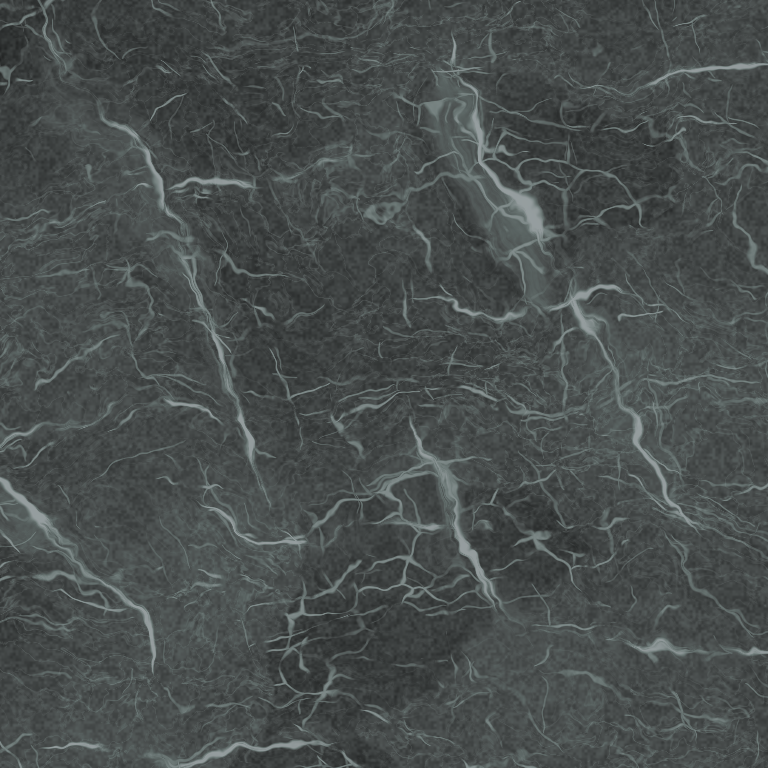
Reproduce this texture procedurally as a Shadertoy shader.

```glsl
// Dark green-grey marble with steep pale veins, level veins, fine sprigs and cracked dark blocks.

const float GROUND_TONE = 0.278;
const float SHEET_TONE = 0.40;
const float PALE_TONE = 0.66;
const float BLOCK_DEPTH = 0.055;
const float GRAIN = 0.085;
const vec3 SLATE_TINT = vec3(0.94, 1.0, 0.995);
const vec3 GREEN_TINT = vec3(0.90, 1.0, 0.985);
const vec3 PALE_TINT = vec3(0.95, 1.0, 1.01);
const vec2 STEEP = vec2(0.48, -0.877);
const vec2 STEEP_SIDE = vec2(-0.877, -0.48);

float hash(vec2 p) {
    vec3 q = fract(p.xyx * 0.1031);
    q += dot(q, q.yzx + 33.33);
    return fract((q.x + q.y) * q.z);
}

vec2 hash2(vec2 p) { return vec2(hash(p), hash(p + vec2(17.3, 59.1))); }

float noise(vec2 p) {
    vec2 i = floor(p), f = fract(p);
    f = f * f * (3.0 - 2.0 * f);
    return mix(mix(hash(i), hash(i + vec2(1, 0)), f.x),
               mix(hash(i + vec2(0, 1)), hash(i + vec2(1, 1)), f.x), f.y);
}

float fbm(vec2 p) {
    float sum = 0.0, amp = 0.5;
    for (int i = 0; i < 5; i++) {
        sum += amp * noise(p);
        p = mat2(1.6, 1.2, -1.2, 1.6) * p + 11.7;
        amp *= 0.5;
    }
    return sum / 0.969;
}

// Tapered stroke: x = sharp core, y = soft halo
vec2 stroke(vec2 p, vec2 centre, vec2 dir, float halfLength, float width, float soft) {
    vec2 d = p - centre;
    float along = dot(d, dir) / halfLength;
    float across = abs(dot(d, vec2(-dir.y, dir.x)));
    float taper = max(0.0, 1.0 - along * along);
    float w = width * taper;
    float core = 1.0 - smoothstep(w * 0.3, w + soft, across);
    return vec2(core * smoothstep(0.0, 0.2, taper), exp(-across / (width * 2.5)) * taper);
}

// Broken blocks: x = distance to the border, y = random shade
vec2 blocks(vec2 p) {
    vec2 base = floor(p);
    float near = 9.0, second = 9.0, shade = 0.0;
    for (int k = 0; k < 9; k++) {
        vec2 id = base + vec2(k % 3 - 1, k / 3 - 1);
        float d = length(id + hash2(id) - p);
        if (d < near) { second = near; near = d; shade = hash(id + 83.0); }
        else second = min(second, d);
    }
    return vec2(second - near, shade);
}

// Clustered short veins on a jittered grid
float sprigs(vec2 p, float scale, float heading, float spread, float width, float density, float soft) {
    vec2 g = p * scale, base = floor(g);
    float best = 0.0;
    for (int k = 0; k < 9; k++) {
        vec2 id = base + vec2(k % 3 - 1, k / 3 - 1);
        vec2 place = hash2(id + scale), kind = hash2(id + scale * 3.0 + 71.0);
        if (kind.x > 2.0 * density * noise(id * 0.35 + scale)) continue;
        float angle = heading + spread * (kind.y - 0.5);
        float strength = 0.4 + 0.6 * fract(kind.x * 37.0);
        best = max(best, strength * stroke(g, id + place, vec2(cos(angle), sin(angle)),
            mix(0.35, 0.95, fract(kind.y * 23.0)), width * scale, soft * scale).x);
    }
    return best;
}

void mainImage(out vec4 fragColor, in vec2 fragCoord) {
    vec2 p = fragCoord / iResolution.y;
    float soft = max(0.0012, 1.0 / iResolution.y);

    // Bent and jagged space
    vec2 bend = vec2(fbm(p * 5.0), fbm(p * 5.0 + 31.0)) - 0.5;
    vec2 jag = vec2(noise(p * 38.0), noise(p * 38.0 + 9.0)) - 0.5;
    vec2 nick = vec2(noise(p * 110.0), noise(p * 110.0 + 5.0)) - 0.5;
    vec2 q = p + bend * 0.14 + jag * 0.012 + nick * 0.004;
    float fibre = fbm(vec2(dot(q, STEEP) * 14.0, dot(q, STEEP_SIDE) * 110.0));
    float levelFibre = fbm(q * vec2(16.0, 95.0) + 3.0);

    // Ground, dark blocks and grain
    vec2 block = blocks(q * 3.2 + 4.0);
    float dark = smoothstep(0.55, 0.8, block.y) * smoothstep(0.0, 0.06, block.x);
    float tone = GROUND_TONE + 0.16 * (fbm(p * 3.5 + 7.0) - 0.5) - BLOCK_DEPTH * dark;
    tone += GRAIN * (noise(p * 270.0) - 0.5) + 0.6 * GRAIN * (noise(q * 120.0) - 0.5);

    // Fine wisps
    float cloud = smoothstep(0.3, 0.7, fbm(p * 6.0 + 19.0));
    float wisp = 1.0 - smoothstep(0.0, 0.035, abs(fbm(q * vec2(16.0, 30.0)) - 0.5));
    float hair = 1.0 - smoothstep(0.0, 0.05, abs(fbm(q * vec2(48.0, 62.0) + 40.0) - 0.5));
    tone += (0.09 * wisp + 0.06 * hair) * (0.25 + 0.75 * cloud) * (1.0 - 0.5 * dark);

    // Steep main veins with green sheets at their sides
    float core = 0.0, halo = 0.0, sheet = 0.0;
    for (int i = 0; i < 4; i++) {
        float row = float(i / 2), column = float(i % 2);
        vec2 centre = vec2(0.22 + 0.52 * column, 0.65) - row * vec2(0.12, 0.36);
        float reach = mix(0.40, 0.19, row);
        vec2 vein = stroke(q, centre, STEEP, reach, 0.010, soft);
        core = max(core, vein.x * smoothstep(0.36, 0.62, fibre));
        halo = max(halo, vein.y);
        vec2 side = centre - STEEP * reach * 0.35 + STEEP_SIDE * 0.03;
        sheet = max(sheet, fract(0.35 + 0.618 * float(i))
            * stroke(q, side, STEEP, reach * 0.45, 0.045, 0.008).x);
    }

    // Level veins
    for (int i = 0; i < 7; i++) {
        float n = float(i), tilt = 0.35 * (hash(vec2(n, 5.0)) - 0.35);
        vec2 centre = vec2(fract(0.25 + 0.618 * n), 0.03 + 0.145 * n);
        vec2 vein = stroke(q, centre, vec2(cos(tilt), sin(tilt)), 0.21, 0.0055, soft);
        core = max(core, vein.x * smoothstep(0.36, 0.6, levelFibre));
        halo = max(halo, vein.y * 0.7);
    }

    // Sprigs and cracks
    float twig = sprigs(q, 6.0, 0.1, 0.8, 0.0032, 0.5, soft);
    twig = max(twig, sprigs(q, 13.0, 0.05, 1.0, 0.0018, 0.55, soft));
    twig = max(twig, sprigs(q, 9.0, -1.05, 0.9, 0.0024, 0.45, soft));
    twig = max(twig, 0.7 * sprigs(q, 24.0, -0.6, 2.6, 0.0012, 0.5, soft));
    twig *= smoothstep(0.3, 0.58, fbm(q * 36.0 + 2.0));
    float crack = 1.0 - smoothstep(0.02, 0.11, blocks(q * vec2(17.0, 22.0)).x);
    crack *= max(dark, halo) * smoothstep(0.42, 0.66, fbm(q * 13.0 + 50.0));

    // Layering and colour
    tone = mix(tone, SHEET_TONE + 0.28 * (fibre - 0.5), 0.75 * sheet);
    tone = mix(tone, SHEET_TONE, halo * (0.2 + 0.6 * smoothstep(0.35, 0.65, fibre)));
    tone = mix(tone, PALE_TONE, max(0.85 * core, max(0.75 * twig, 0.7 * crack)));
    vec3 tint = mix(SLATE_TINT, GREEN_TINT, smoothstep(0.30, 0.40, tone));
    tint = mix(tint, PALE_TINT, smoothstep(0.46, 0.64, tone));
    fragColor = vec4(clamp(tone * tint, 0.0, 1.0), 1.0);
}
```
